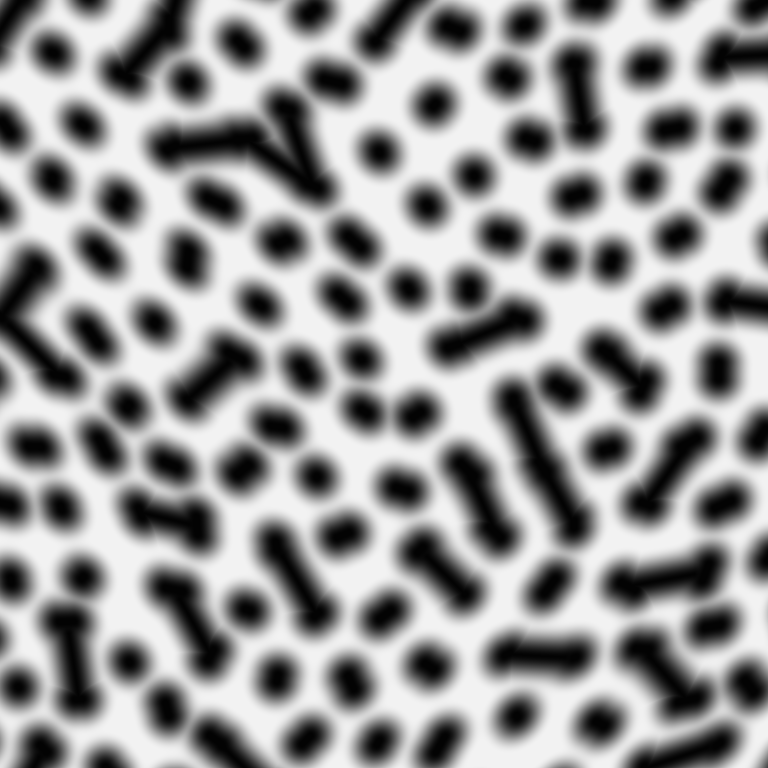
Write a WebGL 1 fragment shader that draws this pattern.

```glsl
precision highp float;

uniform vec2 u_resolution;

const float SPOTS_ACROSS = 10.4;
const float ROW_HEIGHT = 0.866;
const float JITTER = 0.37;          // random shift of a spot, in spacings
const float REPULSION = 0.40;       // how firmly close spots push apart
const float REPULSION_REACH = 1.1;
const float WARP_AMOUNT = 0.35;
const float WARP_FREQUENCY = 0.45;
const float ELONGATION = 0.12;      // largest half length of a lone spot
const float LINK_CHANCE = 0.42;     // share of spots that may join a neighbour
const float LINK_REACH = 1.06;      // longest gap that a link can close
const float LINK_THINNING = 0.03;
const float BLEND_SHARPNESS = 22.0;
const float CORE_RADIUS = 0.02;     // where the tone starts to rise
const float HALO_RADIUS = 0.475;    // where the tone is lightest
const vec3 DARK = vec3(0.01);
const vec3 LIGHT = vec3(0.95);
const float TAU = 6.28319;

vec2 hash2(vec2 cell) {
  vec3 q = fract(cell.xyx * vec3(0.1031, 0.1030, 0.0973));
  q += dot(q, q.yzx + 33.33);
  return fract((q.xx + q.yz) * q.zy);
}

vec2 direction(float turn) {
  return vec2(cos(TAU * turn), sin(TAU * turn));
}

float segmentDistance(vec2 p, vec2 a, vec2 b) {
  vec2 ab = b - a;
  float t = clamp(dot(p - a, ab) / max(dot(ab, ab), 0.0001), 0.0, 1.0);
  return length(p - a - ab * t);
}

// Hexagonal lattice point, shifted at random
vec2 jitteredPoint(vec2 cell) {
  vec2 h = hash2(cell + 57.0);
  vec2 lattice = vec2(cell.x + 0.5 * mod(cell.y, 2.0), cell.y * ROW_HEIGHT);
  return lattice + JITTER * sqrt(h.x) * direction(h.y);
}

// One relaxation step evens out the spacing
vec2 spotCenter(vec2 cell) {
  vec2 center = jitteredPoint(cell);
  vec2 push = vec2(0.0);
  for (int y = -1; y <= 1; y++) {
    for (int x = -1; x <= 1; x++) {
      if (x == 0 && y == 0) continue;
      vec2 away = center - jitteredPoint(cell + vec2(float(x), float(y)));
      float gap = max(length(away), 0.001);
      push += away / gap * max(REPULSION_REACH - gap, 0.0);
    }
  }
  return center + REPULSION * push;
}

// One of the three forward neighbours on the lattice
vec2 forwardNeighbour(vec2 cell, float choice) {
  if (choice < 0.333) return cell + vec2(1.0, 0.0);
  float side = choice < 0.667 ? 0.0 : -1.0;
  return cell + vec2(mod(cell.y, 2.0) + side, 1.0);
}

float blendWeight(float distanceToShape) {
  return exp(-BLEND_SHARPNESS * distanceToShape);
}

// Smooth union of the spots, some stretched to reach a neighbour
float patternDistance(vec2 p) {
  float row = floor(p.y / ROW_HEIGHT + 0.5);
  vec2 home = vec2(floor(p.x - 0.5 * mod(row, 2.0) + 0.5), row);
  float total = 0.00001;
  for (int y = -2; y <= 2; y++) {
    for (int x = -2; x <= 2; x++) {
      vec2 cell = home + vec2(float(x), float(y));
      vec2 center = spotCenter(cell);
      vec2 shape = hash2(cell + 131.0);
      vec2 link = hash2(cell + 211.0);

      vec2 halfAxis = ELONGATION * shape.x * direction(shape.y);
      float nearest = segmentDistance(p, center - halfAxis, center + halfAxis);

      if (link.x < LINK_CHANCE) {
        vec2 partner = spotCenter(forwardNeighbour(cell, link.y));
        if (distance(center, partner) < LINK_REACH) {
          // Stop short of the partner so that its end does not swell
          vec2 tip = mix(center, partner, 0.85);
          nearest = min(nearest, segmentDistance(p, center, tip) + LINK_THINNING);
        }
      }
      total += blendWeight(nearest);
    }
  }
  return -log(total) / BLEND_SHARPNESS;
}

void main() {
  vec2 p = gl_FragCoord.xy / min(u_resolution.x, u_resolution.y) * SPOTS_ACROSS + 20.0;

  // Bend the lattice rows
  p += WARP_AMOUNT * sin(p.yx * WARP_FREQUENCY + vec2(0.7, 2.9));

  float tone = smoothstep(CORE_RADIUS, HALO_RADIUS, patternDistance(p));
  gl_FragColor = vec4(mix(DARK, LIGHT, tone), 1.0);
}
```
